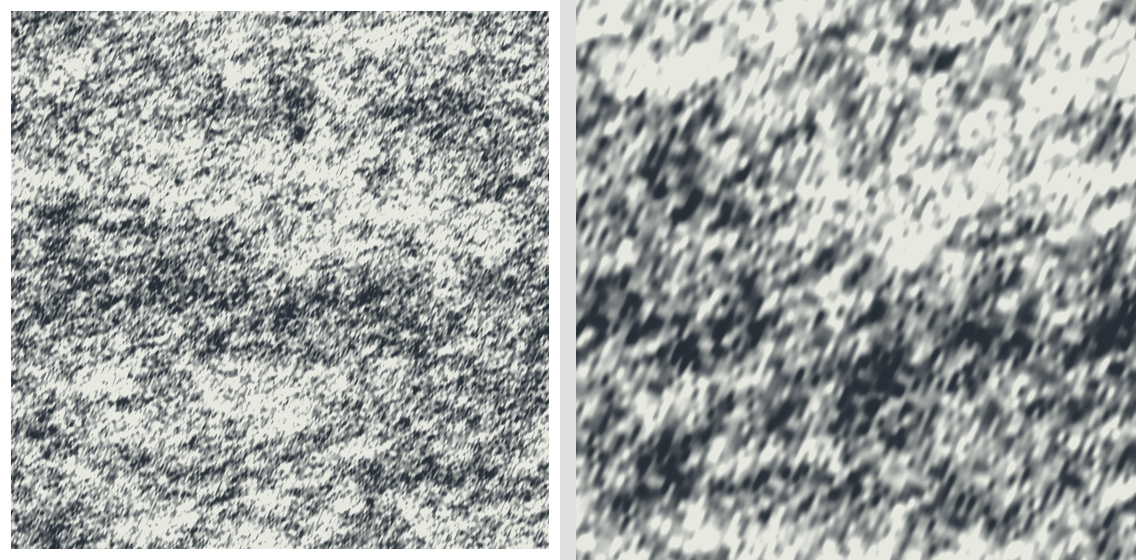
Left: the whole. Right: its middle third, enlarged.
Give the GLSL for this texture, as a Shadertoy shader.

```glsl
// Weathered mineral grain: slate specks on a cream ground inside a thin white margin.
// Stretched value noise is summed over seven octaves; the coarse ones lie level as
// faint bands, and the finer ones grow stronger and turn into steep rising streaks.

// Integer hash of a lattice cell, from -1 to 1
float cellHash(ivec2 cell, int seed) {
    uvec2 c = uvec2(cell);
    uint h = c.x * 1597334677u ^ c.y * 3812015801u ^ uint(seed) * 2798796413u;
    h = (h ^ (h >> 16)) * 2146121005u;
    h = (h ^ (h >> 15)) * 2221713035u;
    h ^= h >> 16;
    return float(h & 65535u) / 32767.5 - 1.0;
}

float valueNoise(vec2 p, int seed) {
    ivec2 cell = ivec2(floor(p));
    vec2 f = fract(p);
    f = f * f * (3.0 - 2.0 * f);
    float low = mix(cellHash(cell, seed), cellHash(cell + ivec2(1, 0), seed), f.x);
    float high = mix(cellHash(cell + ivec2(0, 1), seed), cellHash(cell + ivec2(1, 1), seed), f.x);
    return mix(low, high, f.y);
}

// Octaves from long level bands to short steep streaks
float streakedGrain(vec2 uv) {
    float sum = 0.0;
    for (int i = 0; i < 7; i++) {
        float fineness = float(i) / 6.0;
        float angle = radians(66.0 * fineness - 30.0 * sin(3.14159 * fineness));
        vec2 along = vec2(cos(angle), sin(angle));
        vec2 across = vec2(-along.y, along.x);
        float frequency = 6.5 * pow(1.9, float(i));
        float stretch = mix(3.4, 1.5, sqrt(fineness)) + 0.7 * pow(fineness, 3.0);
        vec2 p = vec2(dot(uv, along) / stretch, dot(uv, across)) * frequency;
        float weight = 0.57 + 1.08 * fineness * fineness;
        sum += weight * valueNoise(p + 3.7 * float(i), i + 11);
    }
    return sum;
}

void mainImage(out vec4 fragColor, in vec2 fragCoord) {
    vec2 uv = fragCoord / iResolution.xy;

    // Slate to cream: the dark end eases off, the brightest patches are flattened
    vec3 slate = vec3(0.14, 0.17, 0.205);
    vec3 cream = vec3(0.905, 0.915, 0.88);
    float lightness = 0.65 + 0.295 * streakedGrain(uv);
    lightness = min(0.5 * (lightness + sqrt(lightness * lightness + 0.02)), 1.0);
    vec3 color = mix(slate, cream, lightness);

    // White margin with a smoothed edge
    vec2 fromCenter = abs(uv - 0.5);
    float edge = max(fromCenter.x, fromCenter.y) - 0.4805;
    float pixel = 1.0 / iResolution.y;
    color = mix(color, vec3(1.0), smoothstep(-0.5 * pixel, 0.5 * pixel, edge));

    fragColor = vec4(color, 1.0);
}
```
